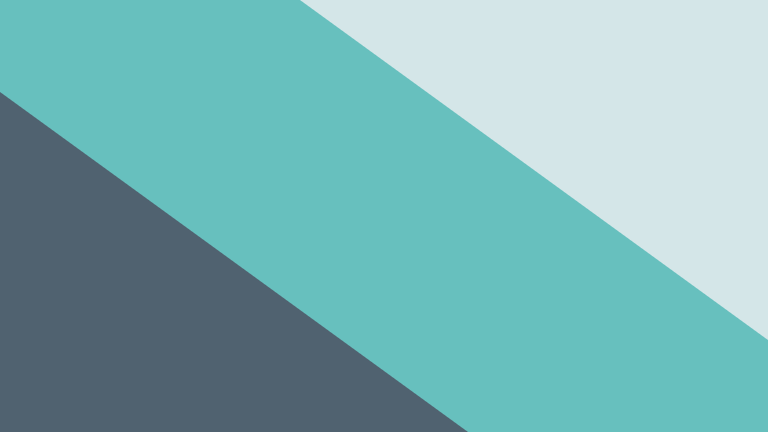
This background is drawn by a Shadertoy shader. Its source:

```glsl
#define BAND_TILT 0.62832
#define BAND_HALF_WIDTH 0.2902
#define TEAL vec3(0.404, 0.753, 0.745)
#define SLATE vec3(0.314, 0.384, 0.439)
#define MIST vec3(0.831, 0.902, 0.910)

// Soft step across one pixel, centred on the edge
float edgeMask(float signedDistance, float pixelSize) {
    return clamp(signedDistance / pixelSize + 0.5, 0.0, 1.0);
}

void mainImage(out vec4 fragColor, in vec2 fragCoord) {
    // Centred coordinates in units of the canvas height
    float pixelSize = 1.0 / iResolution.y;
    vec2 position = (fragCoord - 0.5 * iResolution.xy) * pixelSize;

    // Signed distance from the diagonal centre line of the band
    vec2 bandNormal = vec2(sin(BAND_TILT), cos(BAND_TILT));
    float across = dot(position, bandNormal);

    // Slate below the band, mist above it
    vec3 color = TEAL;
    color = mix(color, SLATE, edgeMask(-across - BAND_HALF_WIDTH, pixelSize));
    color = mix(color, MIST, edgeMask(across - BAND_HALF_WIDTH, pixelSize));

    fragColor = vec4(color, 1.0);
}
```
